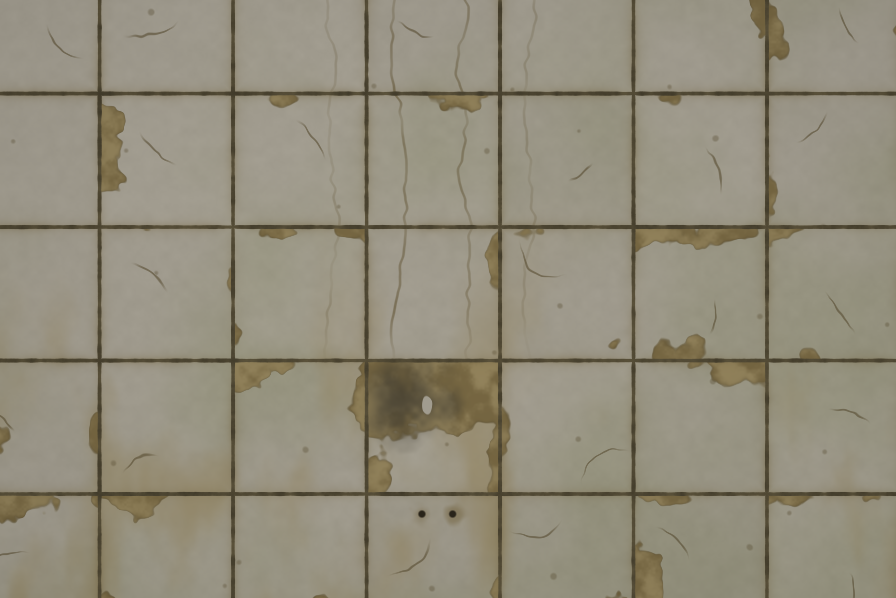
A WebGL 1 fragment shader for this texture:

```glsl
precision highp float;
// Old glazed wall tiles in a dark grout grid, with chipped ochre patches,
// hairline cracks, yellow haze and one sooty tile. Everything is measured in
// tile units: the integer part picks a tile, hashes and noise wear it down.

#define ROWS 4.48
#define GRID_SHIFT vec2(0.746, 0.779)
#define GROUT_HALF 0.014
#define CHIP_CHANCE 0.36
#define CHIP_SLOPE 0.055
#define SOOT_TILE vec2(2.0, 0.0)
#define GLAZE_GREY vec3(0.622, 0.602, 0.552)
#define GLAZE_GREEN vec3(0.58, 0.57, 0.49)
#define OCHRE_LIGHT vec3(0.56, 0.50, 0.35)
#define OCHRE_DARK vec3(0.45, 0.39, 0.25)
#define GROUT_COLOR vec3(0.31, 0.28, 0.20)

uniform vec2 u_resolution;

float hash(vec2 p) {
  return fract(sin(dot(p, vec2(127.1, 311.7))) * 43758.5453);
}

vec2 hash2(vec2 p) {
  return vec2(hash(p), hash(p + 19.3));
}

float noise(vec2 p) {
  vec2 i = floor(p), f = fract(p);
  f = f * f * (3.0 - 2.0 * f);
  return mix(mix(hash(i), hash(i + vec2(1.0, 0.0)), f.x),
             mix(hash(i + vec2(0.0, 1.0)), hash(i + 1.0), f.x), f.y);
}

float fbm(vec2 p) {
  float sum = 0.0, amp = 0.5;
  for (int i = 0; i < 4; i++) {
    sum += amp * noise(p);
    p = p * 2.03 + 11.7;
    amp *= 0.5;
  }
  return sum;
}

// Signed distance to the chipped glaze; most chips start at a tile edge.
float chipDistance(vec2 id, vec2 f, float rough) {
  float d = 1.0;
  float chance = clamp(CHIP_CHANCE + CHIP_SLOPE * (id.x - id.y), 0.1, 0.8);
  for (int i = 0; i < 4; i++) {
    vec2 seed = id + float(i) * vec2(7.3, 13.9) + 2.6;
    vec2 center = hash2(seed);
    float side = hash(seed + 5.1), size = hash(seed + 8.7);
    vec2 stretch = vec2(1.0);
    if (side < 0.5) {
      center.y = 0.98;
      stretch = vec2(1.4, 0.8);
    } else if (side < 0.8) {
      center.x = step(0.5, center.x);
      stretch = vec2(0.75, 1.5);
    } else if (side < 0.92) {
      center.y = 0.02;
    }
    float radius = mix(0.05, 0.24, size * size);
    float chip = length((f - center) / stretch) - radius + rough * (0.4 + 2.5 * radius);
    if (hash(seed + 3.3) < chance) d = min(d, chip);
  }
  return d;
}

// Strength of one short curved scratch and one dark speck per tile.
float scratches(vec2 id, vec2 f, float rough) {
  vec2 r = hash2(id + 41.0), s = hash2(id + 67.0);
  float angle = 6.283 * r.x;
  vec2 q = f - mix(vec2(0.25), vec2(0.75), s);
  q = mat2(cos(angle), sin(angle), -sin(angle), cos(angle)) * q;
  float reach = mix(0.08, 0.24, r.y);
  float bend = abs(q.y + (s.x - 0.5) * 5.0 * q.x * q.x + rough * 0.2);
  float line = smoothstep(0.012, 0.002, bend) * smoothstep(reach, reach * 0.4, abs(q.x));
  float speck = smoothstep(0.028, 0.008, length(f - hash2(id + 83.0)) + rough * 0.1);
  return max(line * step(0.35, hash(id + 29.0)), speck * 0.6);
}

void main() {
  float px = ROWS / u_resolution.y;
  vec2 p = gl_FragCoord.xy * px - GRID_SHIFT;
  vec2 id = floor(p), f = fract(p);
  float grain = fbm(p * 14.0);
  float rough = (noise(p * 6.0) - 0.5) * 0.2 + (noise(p * 19.0) - 0.5) * 0.09;

  // Glaze: greener toward the bottom, slightly different on each tile
  float green = smoothstep(0.3, 0.85, fbm(p * 0.8 + 4.0) + 0.16 - 0.09 * p.y);
  vec3 col = mix(GLAZE_GREY, GLAZE_GREEN, green);
  col += (hash(id + 51.0) - 0.5) * 0.02 + (grain - 0.47) * 0.03;

  // Yellow haze running down the lower tiles
  float haze = smoothstep(0.5, 0.8, fbm(p * vec2(1.7, 0.8) + 7.0));
  col = mix(col, OCHRE_LIGHT, haze * 0.6 * smoothstep(2.5, 0.0, p.y));

  // Long wavering cracks down the middle columns
  for (int i = 0; i < 4; i++) {
    float k = float(i);
    float x = 1.75 + 0.49 * k + (noise(vec2(k * 9.0, p.y * 2.5)) - 0.5) * 0.12
            + (noise(vec2(k * 5.0, p.y * 14.0)) - 0.5) * 0.03;
    float strength = (k == 1.0 || k == 2.0) ? 0.5 : 0.2;
    float crack = smoothstep(0.016, 0.003, abs(p.x - x)) * smoothstep(0.9, 1.4, p.y);
    col = mix(col, OCHRE_DARK * 0.85, crack * strength * (0.4 + noise(p * 5.0)));
  }
  col = mix(col, OCHRE_DARK * 0.75, 0.6 * scratches(id, f, rough));

  // Chips, with a broad jagged one on the sooty tile
  float sooty = float(id == SOOT_TILE);
  float d = chipDistance(id, f, rough);
  d = min(d, mix(1.0, min(0.45 - f.y, 0.9 - f.x) + rough * 0.8, sooty));
  vec3 bare = mix(OCHRE_DARK, OCHRE_LIGHT, smoothstep(0.25, 0.65, fbm(p * 7.0)));
  bare = mix(bare, OCHRE_DARK * 0.7, 0.65 * exp(-abs(d) / 0.012));
  col = mix(col, bare, smoothstep(0.006 + px, -0.006 - px, d));

  // Soot cloud with a small bright break in it, and two old screw holes
  vec2 sootPos = (p - SOOT_TILE - vec2(0.32, 0.7)) / vec2(1.0, 0.75);
  float soot = smoothstep(0.5, 0.05, length(sootPos) + rough * 1.2) * sooty;
  col = mix(col, vec3(0.25, 0.23, 0.18), soot * 0.8);
  float gap = length((p - SOOT_TILE - vec2(0.45, 0.67)) / vec2(0.5, 1.0)) + rough * 0.4;
  col = mix(col, GLAZE_GREY, smoothstep(0.1, 0.08, gap));
  float screw = length(vec2(abs(p.x - 2.53) - 0.115, p.y + 0.15));
  col = mix(col, OCHRE_DARK, 0.5 * smoothstep(0.1, 0.02, screw + rough * 0.5));
  col = mix(col, vec3(0.16, 0.14, 0.1), smoothstep(0.035, 0.018, screw));

  // Grimy tile borders and grout lines
  vec2 edge = min(f, 1.0 - f);
  float border = min(edge.x, edge.y) + (grain - 0.47) * 0.008;
  col = mix(col, OCHRE_DARK, 0.45 * exp(-border * 32.0) * (0.4 + noise(p * 4.0)));
  float grout = smoothstep(GROUT_HALF + px * 0.6, GROUT_HALF - px * 0.6, border);
  col = mix(col, GROUT_COLOR * (0.75 + 0.5 * grain), grout);

  // Light falls off toward the corners
  vec2 view = gl_FragCoord.xy / u_resolution - 0.5;
  gl_FragColor = vec4(col * (1.02 - 0.14 * dot(view, view)), 1.0);
}
```
